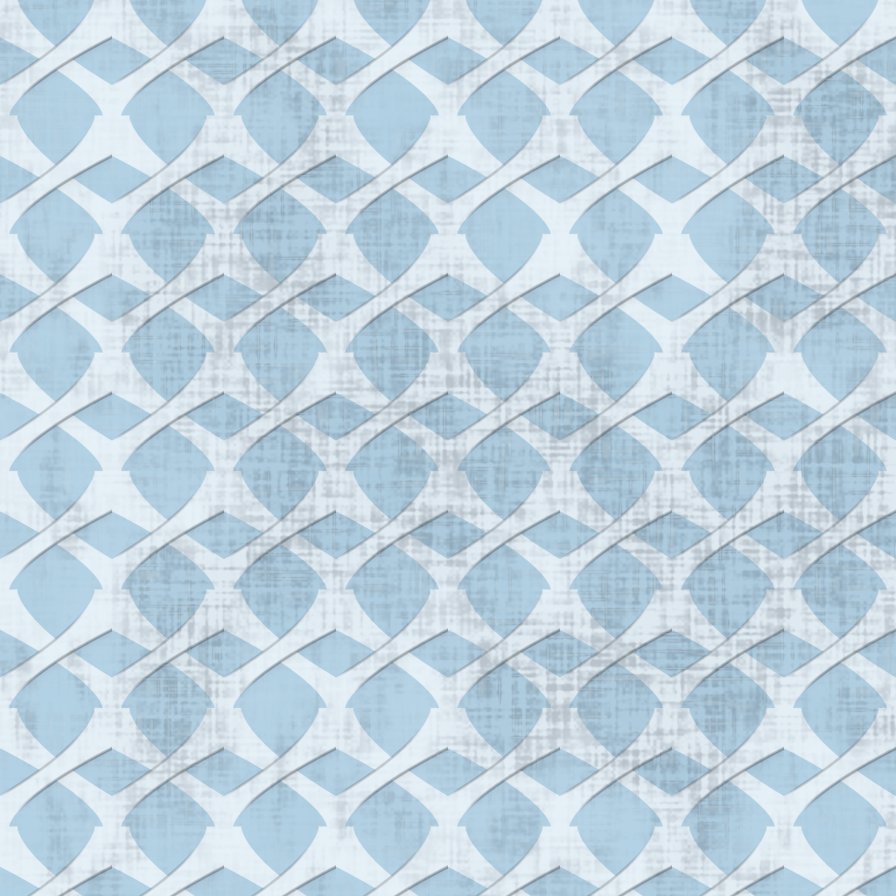
A Shadertoy shader for this pattern:

```glsl
// Pale blue ogee lattice with overlapping white bands on worn, woven cloth.

float hash(vec2 p) {
    return fract(sin(dot(p, vec2(127.1, 311.7))) * 43758.5453);
}

float noise(vec2 p) {
    vec2 i = floor(p), f = fract(p);
    f = f * f * (3.0 - 2.0 * f);
    return mix(mix(hash(i), hash(i + vec2(1, 0)), f.x),
               mix(hash(i + vec2(0, 1)), hash(i + vec2(1, 1)), f.x), f.y);
}

float fbm(vec2 p) {
    float sum = 0.0, amp = 0.5;
    for (int i = 0; i < 4; i++) {
        sum += amp * noise(p);
        p = p * 2.03 + 17.3;
        amp *= 0.5;
    }
    return sum / 0.9375;
}

// Approximate distance below the lower edge of the rising band (v points down).
float belowBand(float u, float v) {
    float s = max((u + 0.417) / 0.917, 0.001);
    float slope = 0.51 * pow(s, -0.33);
    return min((v - 0.698 * (1.0 - pow(s, 0.67))) / sqrt(1.0 + slope * slope), u + 0.417);
}

// Approximate distance above the upper edge of the rising band.
float aboveBand(float u, float v) {
    float t = max((0.344 - u) / 0.844, 0.001);
    float slope = 0.597 * pow(t, -0.355);
    return min((0.781 * pow(t, 0.645) - 0.354 - v) / sqrt(1.0 + slope * slope), 0.344 - u);
}

// Eye: a wide cap above a narrower bowl, stepped at the sides.
float eye(float u, float v) {
    float cap = min(min(belowBand(u, v), belowBand(-u, v)), 0.698 - v);
    float w = v - 1.058;
    float bowl = min(min(aboveBand(u, w), aboveBand(-u, w)), v - 0.62);
    return max(cap, bowl);
}

// Small diamond between four eyes.
float diamond(float u, float v) {
    return min(belowBand(abs(u), v), aboveBand(-abs(u), v));
}

void mainImage(out vec4 fragColor, in vec2 fragCoord) {
    vec2 p = fragCoord / iResolution.y;
    float aa = 6.5 / iResolution.y;

    // Eight columns, a little over seven and a half rows
    float u = fract(p.x * 8.0) - 0.5;
    float y = (1.0 - p.y) * 8.0 - 0.333;
    float vEye = mod(y - 0.18, 1.058) + 0.18;
    float v = mod(y + 0.35, 1.058) - 0.35;
    float ground = smoothstep(-aa, aa, max(eye(u, vEye), diamond(u, v)));

    // Cloth colours with a gentle tonal drift
    vec3 blue = mix(vec3(0.69, 0.815, 0.89), vec3(0.725, 0.84, 0.91), fbm(p * 9.0));
    vec3 col = mix(vec3(0.905, 0.947, 0.975), blue, ground);

    // Creases and soft shadow along the rising band
    float low = belowBand(u, v), high = aboveBand(u, v);
    float crease = 1.0 - smoothstep(0.004, 0.014 + aa, abs(low));
    float upper = 1.0 - smoothstep(0.004, 0.012 + aa, abs(high));
    crease *= smoothstep(-0.41, -0.28, u) * smoothstep(0.6, 0.4, v);
    upper *= smoothstep(-0.5, -0.38, u) * smoothstep(0.3, 0.1, u);
    float shade = exp(-max(low, 0.0) * 28.0) * smoothstep(-aa, aa, low) * smoothstep(0.65, 0.3, v);
    col *= 1.0 - 0.24 * crease - 0.16 * upper - 0.07 * shade;

    // Woven wear: crossed threads and grain gathered in patches
    float warp = noise(p * vec2(260.0, 26.0));
    float weft = noise(p * vec2(24.0, 260.0) + 41.0);
    float grain = noise(p * 290.0 + 9.0);
    float threads = smoothstep(0.32, 0.8, 0.4 * warp + 0.4 * weft + 0.2 * grain);
    float worn = smoothstep(0.35, 0.68, fbm(p * vec2(7.0, 6.0) + 3.7));
    float streaks = smoothstep(0.5, 0.75, fbm(p * vec2(34.0, 12.0) + 8.0));
    float wear = mix(0.14, 1.0, max(worn, 0.6 * streaks)) * (0.2 + 0.9 * threads);
    col *= mix(vec3(1.0), vec3(0.81, 0.82, 0.83), wear);

    // Pale threads rubbed through the blue
    float rubbed = smoothstep(0.74, 0.95, max(warp, weft)) * (0.1 + 0.2 * worn);
    col = mix(col, vec3(0.86, 0.9, 0.93), rubbed * ground);

    fragColor = vec4(col, 1.0);
}
```
